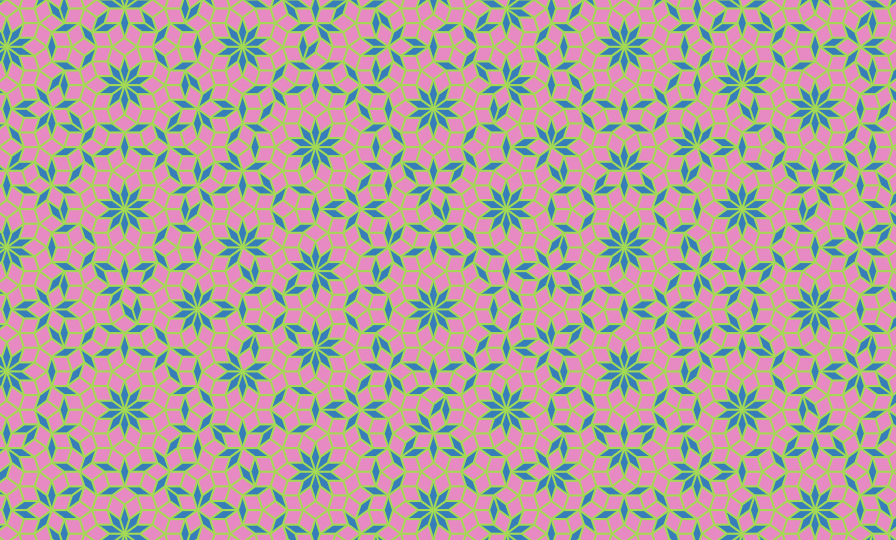
Give the GLSL for this pattern, as a Shadertoy shader.

```glsl
// Aperiodic rhombus tiling with outlined wide and narrow tiles, built as the dual of a pentagrid.

const vec3 WIDE_COLOR   = vec3(0.906, 0.541, 0.765);
const vec3 NARROW_COLOR = vec3(0.212, 0.492, 0.724);
const vec3 LINE_COLOR   = vec3(0.645, 0.855, 0.325);

const float EDGE_LENGTH = 0.0285;  // tile edge, in canvas heights
const float LINE_WIDTH  = 0.137;   // outline, in tile edges
const vec2  VIEW_CENTER = vec2(7.3, 4.1);

const int   FAMILIES = 5;          // families of parallel grid lines
const float TAU = 6.2831853;

// Shift of each line family; their sum selects the kind of tiling
const float GRID_SHIFT[FAMILIES] = float[FAMILIES](0.13, 0.42, 0.27, -0.36, 0.04);

float cross2(vec2 a, vec2 b) { return a.x * b.y - a.y * b.x; }

vec2 gridDirection(int i) {
    float angle = TAU * float(i) / float(FAMILIES);
    return vec2(cos(angle), sin(angle));
}

// Corner of the tile dual to the crossing of line a (family j) and line b (family k)
vec2 tileCorner(vec2 dirs[FAMILIES], int j, int k, float a, float b) {
    float ra = a - GRID_SHIFT[j];
    float rb = b - GRID_SHIFT[k];
    vec2 crossing = vec2(ra * dirs[k].y - rb * dirs[j].y,
                         rb * dirs[j].x - ra * dirs[k].x) / cross2(dirs[j], dirs[k]);
    vec2 corner = a * dirs[j] + b * dirs[k];
    for (int i = 0; i < FAMILIES; i++) {
        if (i != j && i != k)
            corner += ceil(dot(crossing, dirs[i]) + GRID_SHIFT[i]) * dirs[i];
    }
    return corner;
}

// x: distance to the nearest edge of the tile holding p, y: 1 if that tile is narrow
vec2 rhombusTiling(vec2 p) {
    vec2 dirs[FAMILIES];
    vec2 shift = vec2(0.0);
    for (int i = 0; i < FAMILIES; i++) {
        dirs[i] = gridDirection(i);
        shift += GRID_SHIFT[i] * dirs[i];
    }

    // Approximate place of p in the grid: only the two nearest lines per family matter
    vec2 gridPoint = (p - shift) * 2.0 / float(FAMILIES);
    vec2 best = vec2(-1e3, 0.0);

    for (int j = 0; j < FAMILIES - 1; j++)
    for (int k = j + 1; k < FAMILIES; k++) {
        float area = cross2(dirs[j], dirs[k]);
        float a0 = floor(dot(gridPoint, dirs[j]) + GRID_SHIFT[j]);
        float b0 = floor(dot(gridPoint, dirs[k]) + GRID_SHIFT[k]);
        for (int n = 0; n < 4; n++) {
            vec2 q = p - tileCorner(dirs, j, k, a0 + float(n % 2), b0 + float(n / 2));
            vec2 st = vec2(cross2(q, dirs[k]), cross2(dirs[j], q)) / area;
            vec2 inset = 0.5 - abs(st - 0.5);
            float edgeDistance = min(inset.x, inset.y) * abs(area);
            if (edgeDistance > best.x)
                best = vec2(edgeDistance, abs(area) < 0.75 ? 1.0 : 0.0);
        }
    }
    return best;
}

void mainImage(out vec4 fragColor, in vec2 fragCoord) {
    float unitsPerPixel = 1.0 / (iResolution.y * EDGE_LENGTH);
    vec2 p = (fragCoord - 0.5 * iResolution.xy) * unitsPerPixel + VIEW_CENTER;

    vec2 tile = rhombusTiling(p);
    vec3 fill = mix(WIDE_COLOR, NARROW_COLOR, tile.y);

    // Smooth outline, one pixel soft
    float inside = clamp((tile.x - 0.5 * LINE_WIDTH) / unitsPerPixel + 0.5, 0.0, 1.0);
    fragColor = vec4(mix(LINE_COLOR, fill, inside), 1.0);
}
```
